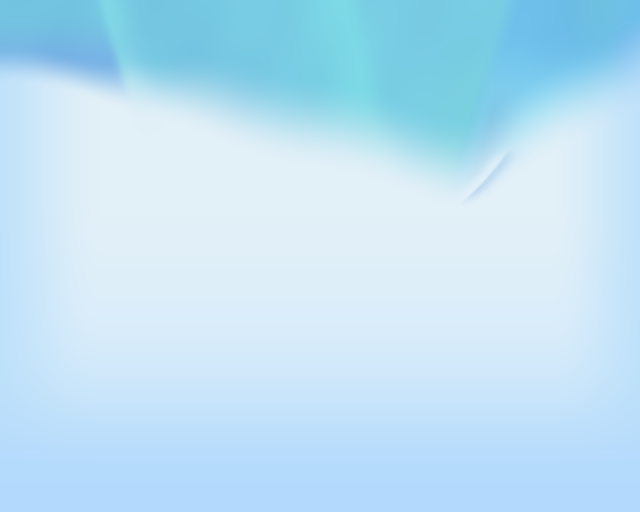
This background is drawn by a Shadertoy shader. Its source:

```glsl
// A pale blue backdrop with a soft vignette, under a pleated aqua veil.
// The veil has a feathered lower edge made from two curves; its pleats are
// slanted lines with uneven falloff, tinted by layered sines.

// Ridge that fades over a different distance on each side of zero.
float pleat(float d, float leftWidth, float rightWidth) {
    float w = d < 0.0 ? leftWidth : rightWidth;
    return exp(-d * d / (w * w));
}

// Light centre that deepens toward the sides and the bottom.
vec3 backdrop(vec2 p) {
    float sides = smoothstep(-0.03, 0.16, p.x) * smoothstep(-0.03, 0.14, 1.0 - p.x);
    float rise = smoothstep(0.07, 0.42, p.y);
    vec3 deep = mix(vec3(0.70, 0.85, 0.99), vec3(0.74, 0.88, 0.98), smoothstep(0.0, 0.3, p.y));
    vec3 pale = mix(vec3(0.86, 0.93, 0.98), vec3(0.885, 0.94, 0.97), smoothstep(0.35, 0.6, p.y));
    return mix(deep, pale, sides * rise);
}

// Aqua cloth: broad tints first, then the three pleats.
vec3 veilColor(vec2 p) {
    float drop = 1.0 - p.y;
    vec3 color = mix(vec3(0.45, 0.77, 0.88), vec3(0.47, 0.80, 0.89), smoothstep(0.1, 0.5, p.x));

    // Blue pool on the left, stopping at the first pleat
    float first = p.x - 0.163 - 0.25 * drop;
    float leftBlue = smoothstep(0.02, 0.13, drop) * (1.0 - smoothstep(-0.02, 0.06, first));
    color = mix(color, vec3(0.47, 0.69, 0.90), 0.9 * leftBlue);
    color = mix(color, vec3(0.51, 0.85, 0.90), 0.75 * pleat(first, 0.012, 0.035));

    // Bright central band with a crisper right side
    float second = p.x - 0.535 - 0.18 * drop;
    color = mix(color, vec3(0.49, 0.86, 0.90), 0.8 * pleat(second, 0.07, 0.025));
    float blueGap = pleat(p.x - 0.36, 0.12, 0.08) * smoothstep(0.02, 0.2, drop);
    color = mix(color, vec3(0.46, 0.75, 0.89), 0.45 * blueGap);

    // Right fold: teal on its left, clear blue on its right
    float third = p.x - 0.797 + 0.23 * drop;
    float rightSide = smoothstep(-0.015, 0.02, third);
    vec3 clearBlue = mix(vec3(0.43, 0.75, 0.92), vec3(0.54, 0.85, 0.95), smoothstep(0.06, 0.26, drop));
    clearBlue = mix(clearBlue, vec3(0.43, 0.75, 0.88), pleat(p.x - 0.94, 0.06, 0.04) * (1.0 - smoothstep(0.0, 0.15, drop)));
    clearBlue = mix(clearBlue, vec3(0.48, 0.74, 0.93), smoothstep(0.94, 1.0, p.x) * smoothstep(0.02, 0.1, drop));
    color = mix(color, clearBlue, rightSide);
    color = mix(color, vec3(0.49, 0.83, 0.88), 0.75 * pleat(third + 0.02, 0.06, 0.016) * smoothstep(0.04, 0.2, drop));
    float shade = pleat(third - 0.025, 0.02, 0.035) * smoothstep(0.12, 0.25, drop);
    color = mix(color, vec3(0.48, 0.72, 0.86), 0.55 * shade);

    // Faint uneven dye
    float dye = sin(p.x * 31.0 + p.y * 9.0) + 0.6 * sin(p.x * 57.0 - p.y * 23.0 + 1.7);
    return color + 0.006 * dye * vec3(0.6, 1.0, 0.5);
}

// Coverage of the veil, from clear below its hem to solid above it.
float veilCover(vec2 p) {
    float leftHem = 0.872 - 0.13 * p.x - 0.19 * p.x * p.x;
    float rightHem = 0.67 + 0.77 * (p.x - 0.72);
    float gap = leftHem - rightHem;
    float hem = 0.5 * (leftHem + rightHem + sqrt(gap * gap + 0.0004));
    hem += 0.006 * sin(p.x * 24.0 + 0.5);
    float feather = 0.038 + 0.052 * smoothstep(0.1, 0.4, p.x);
    return smoothstep(hem - feather, hem + feather, p.y);
}

void mainImage(out vec4 fragColor, in vec2 fragCoord) {
    vec2 p = fragCoord / iResolution.xy;
    vec3 color = mix(backdrop(p), veilColor(p), veilCover(p));

    // Pale glow where the first pleat spills past the hem
    float spill = pleat(p.x - 0.163 - 0.25 * (1.0 - p.y), 0.012, 0.03);
    color = mix(color, vec3(0.82, 0.92, 0.96), 0.35 * spill * pleat(p.y - 0.83, 0.05, 0.05));

    // Thin curved crease below the right fold: shadow beside a highlight
    float t = (p.y - 0.60) / 0.107;
    float crease = p.x - 0.72 - 0.077 * t - 0.022 * t * (1.0 - t);
    float span = smoothstep(-0.05, 0.3, t) * (1.0 - smoothstep(0.75, 1.1, t));
    color = mix(color, vec3(0.69, 0.82, 0.93), 0.65 * span * pleat(crease, 0.003, 0.014));
    color = mix(color, vec3(0.91, 0.95, 0.98), 0.6 * span * pleat(crease + 0.008, 0.012, 0.005));

    fragColor = vec4(clamp(color, 0.0, 1.0), 1.0);
}
```
